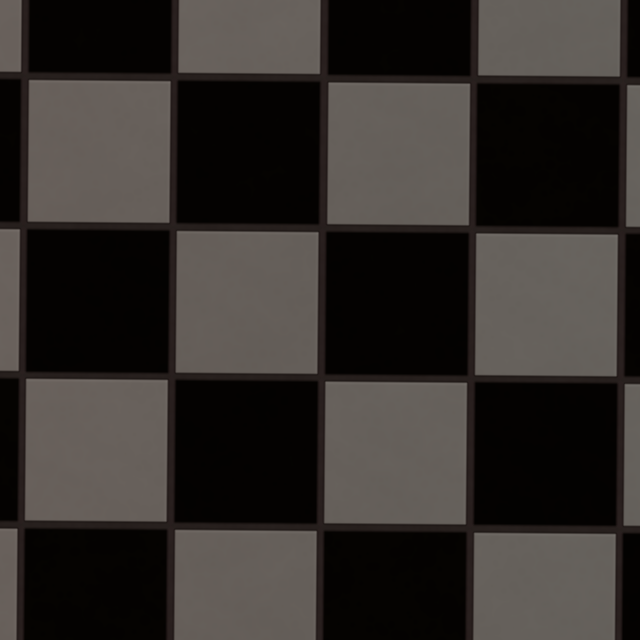
This pattern is drawn by a three.js fragment shader. Its source:

```glsl
#define PITCH 0.2338
#define ORIGIN vec2(0.0315, 0.1805)
#define TILT 0.0085
#define GROUT_WIDTH 0.0122
#define CORNER 0.002
#define SOFTNESS 0.0021
#define JITTER 0.0012
#define LIGHT_TILE vec3(0.398, 0.376, 0.356)
#define DARK_TILE vec3(0.016, 0.009, 0.003)
#define GROUT_MID vec3(0.152, 0.124, 0.115)
#define GROUT_EDGE vec3(0.105, 0.080, 0.072)

varying vec2 vUv;

vec2 hash2(vec2 p) {
  vec2 q = vec2(dot(p, vec2(127.1, 311.7)), dot(p, vec2(269.5, 183.3)));
  return fract(sin(q) * 43758.55);
}

// Distance to the nearest scattered point
float cellular(vec2 p) {
  vec2 cell = floor(p);
  float nearest = 2.0;
  for (int y = -1; y <= 1; y++) {
    for (int x = -1; x <= 1; x++) {
      vec2 c = cell + vec2(float(x), float(y));
      nearest = min(nearest, distance(p, c + hash2(c)));
    }
  }
  return nearest;
}

float roundedBox(vec2 p, vec2 halfSize, float radius) {
  vec2 q = abs(p) - halfSize + radius;
  return length(max(q, 0.0)) + min(max(q.x, q.y), 0.0) - radius;
}

// Faint cloudiness of the glaze
float mottle(vec2 p) {
  float waves = sin(p.x * 31.0 + 2.0 * sin(p.y * 23.0)) * sin(p.y * 37.0 + p.x * 9.0);
  return 0.5 * waves + cellular(p * 48.0) - 0.5;
}

vec3 glaze(vec2 local, vec2 halfSize, vec2 id, float isLight) {
  vec2 variation = hash2(id + 7.0) - 0.5;
  float cloud = mottle(vUv);

  // Pale tiles turn from warm to neutral across the wall
  vec3 pale = LIGHT_TILE + 0.014 * variation.x + 0.006 * cloud;
  pale += vec3(0.012, -0.002, -0.002) * (0.6 - vUv.x);
  pale += 0.012 * (vUv.y - 0.5) + 0.02 * local.y;

  // Bevel catches light along the top and right rims
  vec2 rim = 1.0 - smoothstep(0.001, 0.006, halfSize - local);
  pale += 0.035 * rim.y + 0.022 * rim.x;

  vec3 black = DARK_TILE * (1.0 + 0.3 * variation.y + 0.2 * cloud);
  return mix(black, pale, isLight);
}

void main() {
  // Slightly rotated square grid
  vec2 wall = vUv + TILT * vec2(-vUv.y, vUv.x) - ORIGIN;
  vec2 id = floor(wall / PITCH);
  vec2 local = wall - (id + 0.5) * PITCH;
  float isLight = 1.0 - mod(id.x + id.y, 2.0);

  // Tiles are laid a little unevenly
  local -= JITTER * (hash2(id + 3.0) - 0.5);
  vec2 halfSize = vec2(0.5 * (PITCH - GROUT_WIDTH));
  float edge = roundedBox(local, halfSize, CORNER);

  // Grout is shaded where it meets a tile
  vec3 grout = mix(GROUT_EDGE, GROUT_MID, smoothstep(0.0, 0.0045, edge));
  grout += 0.008 * mottle(vUv * 1.7);
  float upright = step(abs(local.y), abs(local.x));
  grout += upright * vec3(0.008, 0.0, 0.004);

  float soft = max(SOFTNESS, 0.7 * fwidth(wall.x));
  float coverage = 1.0 - smoothstep(-soft, soft, edge);
  vec3 color = mix(grout, glaze(local, halfSize, id, isLight), coverage);
  gl_FragColor = vec4(color, 1.0);
}
```
